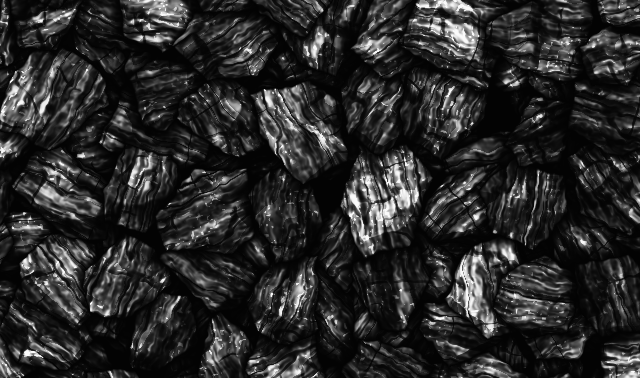
Write a Shadertoy shader that draws this texture.

```glsl
// A heap of broken charcoal: layers of jittered, faceted lumps painted back to front.
// Each lump is a convex cut of half planes; the winning lump is shaded once with
// wood grain, flaked ledges, cracks and ash flecks. Tone is summed in log space.

#define CELL 0.215        // spacing of lumps, in canvas heights
#define LUMP_RADIUS 0.108 // mean lump radius
#define LAYERS 3
#define SIDES 6
#define SHADOW_REACH 0.042
#define BASE_TONE -1.50   // log of the median brightness
#define GRAIN_GAIN 4.6
#define FLECK_GAIN 1.5
#define CRACK_DEPTH 1.7

const float TAU = 6.28319;
const vec2 LIGHT = vec2(-0.35, 0.94);

float hash(vec2 p) {
    return fract(sin(dot(p, vec2(127.1, 311.7))) * 43758.5);
}

float noise(vec2 p) {
    vec2 i = floor(p), f = fract(p);
    f = f * f * (3.0 - 2.0 * f);
    return mix(mix(hash(i), hash(i + vec2(1, 0)), f.x),
               mix(hash(i + vec2(0, 1)), hash(i + vec2(1, 1)), f.x), f.y);
}

mat2 rotation(float a) {
    float c = cos(a), s = sin(a);
    return mat2(c, -s, s, c);
}

struct Lump {
    vec2 pos;   // position in the lump's own frame, x along the grain
    vec2 id;
    float dist; // signed distance to the outline, negative inside
    float tone; // log brightness of the facet
};

// Facets are the lowest of a tilted top plane and sloping side planes.
Lump makeLump(vec2 offset, vec2 id) {
    mat2 turn = rotation(TAU * hash(id + 3.1));
    vec2 q = turn * offset, light = turn * LIGHT;
    q.x *= 0.84;
    float radius = LUMP_RADIUS * mix(0.78, 1.2, hash(id + 5.7));
    vec2 tilt = vec2(hash(id + 8.3), hash(id + 9.9)) - 0.5;
    float height = 0.36 * radius + 0.5 * dot(q, tilt);
    float tone = 0.3 + 0.9 * dot(tilt, -light);
    float dist = -1.0;
    for (int i = 0; i < SIDES; i++) {
        vec2 key = id + float(i) * vec2(1.73, 4.19);
        float angle = (float(i) + 0.5 * (hash(key) - 0.5)) * TAU / float(SIDES);
        vec2 dir = vec2(cos(angle), sin(angle));
        float side = dot(q, dir) - radius * mix(0.72, 1.2, hash(key + 11.3));
        float rise = -side * mix(0.6, 3.2, hash(key + 17.9));
        float sideTone = -0.45 + 0.6 * dot(dir, light) + 0.7 * (hash(key + 23.5) - 0.5);
        tone = mix(tone, sideTone, 1.0 - smoothstep(-0.003, 0.003, rise - height));
        height = min(height, rise);
        dist = max(dist, side);
    }
    return Lump(q, id, dist, tone + 1.3 * (hash(id + 29.0) - 0.5));
}

// Thin dark line along the middle contour of a noise field.
float crack(vec2 p, float width) {
    return 1.0 - smoothstep(0.3 * width, width, abs(noise(p) - 0.5));
}

float surfaceTone(vec2 q, vec2 id) {
    vec2 seed = mod(id * 13.7, 91.0);
    q.y += 0.012 * (noise(q * 14.0 + seed) - 0.5);

    // Fibres and flaked ledges run along x
    float fibre = 0.5 * noise(q * vec2(14.0, 95.0) + seed)
                + 0.5 * noise(q * vec2(38.0, 170.0) + seed.yx);
    float ledge = fract(3.0 * noise(q * vec2(6.0, 21.0) + seed));
    float grit = noise(q * 125.0 + seed);
    float patches = noise(q * 17.0 + seed.yx);
    float tone = GRAIN_GAIN * (fibre - 0.5) + 0.9 * (ledge - 0.5)
               + 1.6 * (grit - 0.5) + 1.1 * (patches - 0.5);

    // Long splits, and shorter breaks across the grain
    float split = crack(q * vec2(7.0, 34.0) + seed, 0.07);
    float breaks = crack(q * vec2(26.0, 8.0) + seed.yx, 0.05)
                 * smoothstep(0.45, 0.6, noise(q * 12.0 + seed + 40.0));
    tone -= CRACK_DEPTH * max(split, breaks);

    // Ash flecks gather in patches
    float fleck = smoothstep(0.74, 0.9, noise(q * 155.0 + seed.yx + 60.0));
    return tone + FLECK_GAIN * fleck * smoothstep(0.3, 0.65, patches);
}

void mainImage(out vec4 fragColor, in vec2 fragCoord) {
    vec2 uv = fragCoord / iResolution.y;

    // Ragged outlines
    vec2 p = uv + 0.016 * (vec2(noise(uv * 17.0), noise(uv * 17.0 + 50.0)) - 0.5)
                + 0.007 * (vec2(noise(uv * 62.0), noise(uv * 62.0 + 50.0)) - 0.5);

    // Paint lumps back to front, keeping the topmost and the shadow cast on it
    Lump top = Lump(p, vec2(0.0), 0.0, -2.0);
    float shadow = 0.3;
    for (int layer = 0; layer < LAYERS; layer++) {
        vec2 grid = p / CELL + float(layer) * vec2(17.37, 23.61);
        for (int n = 0; n < 9; n++) {
            vec2 id = floor(grid) + vec2(n % 3 - 1, n / 3 - 1);
            vec2 jitter = mix(vec2(0.17), vec2(0.83), vec2(hash(id), hash(id + 37.0)));
            Lump lump = makeLump((grid - id - jitter) * CELL, id);
            lump.tone -= 0.28 * float(LAYERS - 1 - layer);
            if (lump.dist < 0.0) {
                top = lump;
                shadow = 1.0;
            } else {
                shadow *= smoothstep(-0.004, SHADOW_REACH, lump.dist);
            }
        }
    }

    // Shade, darken the rim, and compress the highlights
    float light = exp(BASE_TONE + top.tone + surfaceTone(top.pos, top.id));
    light *= shadow * smoothstep(0.0, 0.007, -top.dist);
    float grey = 0.012 + 0.97 * (1.0 - exp(-light));
    fragColor = vec4(vec3(grey), 1.0);
}
```
